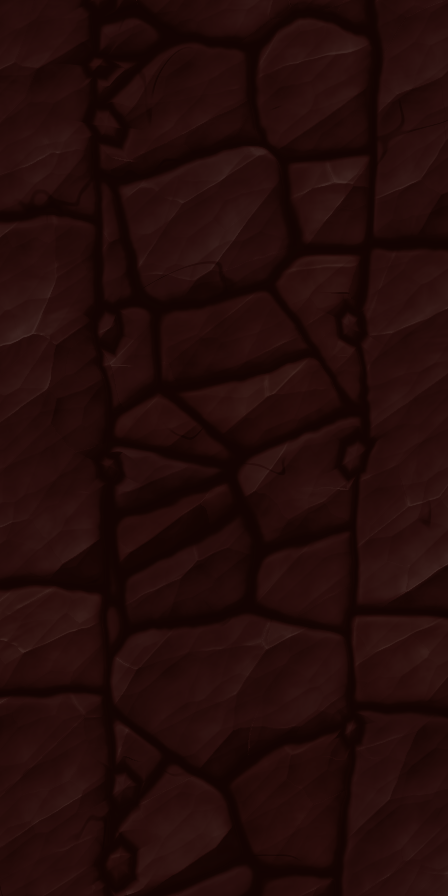
A Shadertoy shader for this texture:

```glsl
// Draws a dark red wall of rough-hewn stones with chipped facets and deep joints.

// Tones from joint shadow to pale ridge
const vec3 TONES[6] = vec3[6](
    vec3(0.070, 0.012, 0.007), vec3(0.090, 0.020, 0.012), vec3(0.130, 0.038, 0.031),
    vec3(0.160, 0.053, 0.049), vec3(0.192, 0.090, 0.082), vec3(0.250, 0.160, 0.150));
const float COURSES[4] = float[4](-0.06, 0.43, 0.66, 1.48); // joints of the side columns
const vec2 STONE_SIZE = vec2(0.31, 0.27);
const float MERGED_ROWS = 0.3;    // share of rows made of one wide stone
const float SPLIT = 0.5;          // share of stones broken in two
const float JITTER = 0.92;
const float WOBBLE = 0.024;
const float CORNER = 0.008;       // rounding of stone corners
const float GAP = 0.005;
const float BEVEL = 0.012;
const vec2 FACET_SIZE = vec2(0.30, 0.13);
const float FACET_DEPTH = 0.035;
const float PEBBLE_STEP = 0.15;
const vec2 LIGHT = vec2(-0.45, 0.89);
const float LIGHT_GAIN = 0.55;
const float BASE_TONE = 0.585;
const mat2 DIAGONAL = mat2(0.77, -0.64, 0.64, 0.77);

struct Stone { float depth; vec2 id; };

vec2 hash2(vec2 p) {
    vec3 q = fract((p.xyx + 13.7) * vec3(0.1031, 0.1030, 0.0973));
    q += dot(q, q.yzx + 33.33);
    return fract((q.xx + q.yz) * q.zy);
}

// Layered, turned and bent sines
float waves(vec2 p) {
    float sum = 0.0, amp = 0.6;
    for (int i = 0; i < 5; i++) {
        p = mat2(0.8, 0.6, -0.6, 0.8) * p * 1.8 + 1.7;
        p += 0.4 * sin(p.yx * 1.3);
        sum += amp * sin(p.x) * sin(p.y);
        amp *= 0.55;
    }
    return sum;
}

vec2 site(vec2 cell) { return cell + 0.5 + JITTER * (hash2(cell) - 0.5); }

vec2 stoneId(vec2 cell) {
    return hash2(vec2(41.0, cell.y)).x < MERGED_ROWS ? vec2(0.0, cell.y) : cell;
}

// Central rubble: cellular stones, adds the nearness of each border to sum
vec2 rubble(vec2 p, inout float sum) {
    vec2 g = (p - vec2(0.235, 0.03)) / STONE_SIZE, near = vec2(0.0);
    float best = 9.0;
    for (int k = 0; k < 9; k++) {
        vec2 cell = floor(g) + vec2(k % 3, k / 3) - 1.0;
        float d = length(site(cell) - g);
        if (d < best) { best = d; near = cell; }
    }
    vec2 id = stoneId(near), a = site(near) - g;
    for (int k = 0; k < 25; k++) {
        vec2 cell = near + vec2(k % 5, k / 5) - 2.0;
        if (stoneId(cell) != id) {
            vec2 b = site(cell) - g;
            sum += exp(-dot(0.5 * (a + b), normalize(b - a)) * STONE_SIZE.y / CORNER);
        }
    }
    // Break some stones along a slanted line
    vec2 rnd = hash2(id + 80.0);
    if (rnd.x < SPLIT && id == near) {
        float turn = 0.6 + 2.2 * rnd.y;
        float cut = dot(a, vec2(cos(turn), sin(turn))) + 0.3 * (rnd.y - 0.5);
        sum += exp(-abs(cut) * STONE_SIZE.y / CORNER);
        id += 0.5 * step(0.0, cut);
    }
    return id;
}

// Tall side columns, rubble between them, pebbles along the seams
Stone layoutStones(vec2 p) {
    p += WOBBLE * vec2(waves(p * 4.0), waves(p * 4.0 + 9.0));
    float edge = max(0.25 - 0.02 * p.y - p.x, p.x - 0.76 - 0.04 * p.y);
    float side = sign(p.x - 0.5), sum = exp(-abs(edge) / CORNER);
    vec2 id = vec2(side * 9.0, 0.0);
    if (edge > 0.0) {
        for (int i = 0; i < 4; i++) {
            float course = COURSES[i] - 0.025 * side;
            sum += exp(-abs(p.y - course) / CORNER);
            id.y += step(course, p.y);
        }
    } else id = rubble(p, sum);
    float depth = -CORNER * log(sum);

    vec2 seed = vec2(floor(p.y / PEBBLE_STEP), 20.0 + side);
    vec2 rnd = hash2(seed);
    vec2 q = vec2(edge + 0.04 * rnd.y, (fract(p.y / PEBBLE_STEP) - 0.35 - 0.3 * rnd.y) * PEBBLE_STEP);
    float turn = 6.28 * rnd.y;
    q = abs(mat2(cos(turn), sin(turn), -sin(turn), cos(turn)) * q) * vec2(1.0, 0.75);
    float pebble = mix(0.02, 0.042, rnd.y) - max(q.x, 0.5 * q.x + 0.87 * q.y);
    if (rnd.x < 0.4) {
        if (pebble > 0.0) id = seed;
        depth = pebble > 0.0 ? pebble : min(depth, -pebble);
    }
    return Stone(depth, id);
}

// Chipped scallops: squared cell distance, distance to a ridge, random facet value
vec3 facets(vec2 p) {
    p = DIAGONAL * p / FACET_SIZE;
    float first = 9.0, second = 9.0, value = 0.0;
    for (int k = 0; k < 9; k++) {
        vec2 cell = floor(p) + vec2(k % 3, k / 3) - 1.0, rnd = hash2(cell + 60.0);
        float d = length(cell + rnd - p);
        second = min(second, max(first, d));
        if (d < first) { first = d; value = fract(7.0 * rnd.x + 5.0 * rnd.y); }
    }
    return vec3(first * first, second - first, value);
}

float height(vec2 p, out Stone stone, out vec3 broad, out vec3 fine) {
    stone = layoutStones(p);
    vec2 q = p + 7.0 * hash2(stone.id) + 0.016 * waves(p * 7.0);
    broad = facets(q);
    fine = facets(q * 2.6);
    float profile = 1.0 - exp(-max(stone.depth - GAP, 0.0) / BEVEL);
    return profile * (BEVEL + FACET_DEPTH * (broad.x + 0.16 * fine.x));
}

vec3 ramp(float tone) {
    vec3 color = TONES[0];
    for (int i = 1; i < 6; i++)
        color = mix(color, TONES[i], clamp(tone * 5.0 - float(i - 1), 0.0, 1.0));
    return color;
}

void mainImage(out vec4 fragColor, in vec2 fragCoord) {
    vec2 p = fragCoord / iResolution.x, e = vec2(0.003, 0.0);
    Stone stone, other;
    vec3 broad, fine, u, v;
    float h = height(p, stone, broad, fine);
    vec2 slope = vec2(height(p + e.xy, other, u, v), height(p + e.yx, other, u, v)) - h;
    float lit = clamp(-dot(slope / e.x, LIGHT), -0.6, 0.45);

    // Stone tone, facet planes, mottling and diagonal grain
    vec2 rnd = hash2(stone.id + 5.0);
    float patches = waves(p * 3.0 + 4.0);
    float tone = BASE_TONE + 0.14 * (rnd.x - 0.5) + LIGHT_GAIN * lit;
    tone += 0.17 * (broad.z - 0.5) + 0.08 * (fine.z - 0.5) * smoothstep(-0.2, 0.3, patches);
    tone += 0.08 * patches + 0.06 * waves(DIAGONAL * p * vec2(5.0, 22.0)) + 0.07 * waves(p * 24.0);

    // Pale chipped ridges and thin cracks
    float chipped = smoothstep(0.0, 0.3, patches + lit);
    tone += 0.15 * (1.0 - smoothstep(0.0, 0.05, broad.y)) * chipped * smoothstep(0.0, 0.15, lit);
    float crack = 1.0 - smoothstep(0.004, 0.02, abs(waves(p * 2.2 + 9.0 * rnd)));
    tone -= 0.25 * crack * smoothstep(0.1, 0.3, waves(p * 3.5 + 20.0));

    // Shadow in and beside the joints
    float rim = stone.depth - GAP * (1.0 + 0.8 * waves(p * 5.0 + 30.0));
    tone *= mix(0.1, 1.0, smoothstep(-0.003, 0.011, rim)) * (1.0 - 0.28 * exp(-max(rim, 0.0) / 0.035));
    vec3 color = ramp(tone) * mix(vec3(1.0), vec3(1.03, 0.95, 0.87), rnd.y);
    fragColor = vec4(color, 1.0);
}
```
